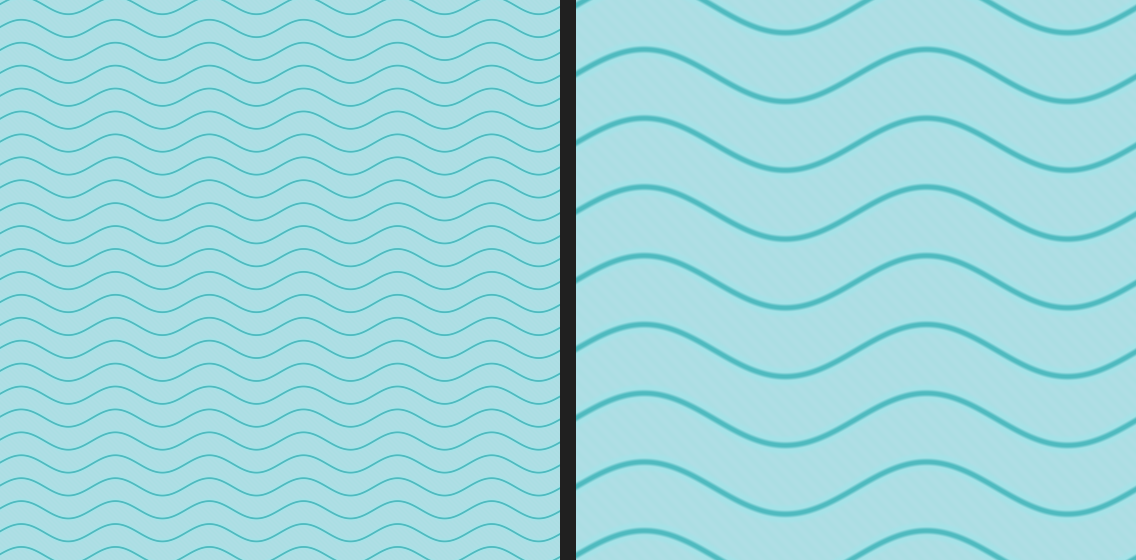
Left: the whole. Right: its middle third, enlarged.
Give the GLSL for this pattern, as a three.js fragment shader.

```glsl
varying vec2 vUv;

const float TAU = 6.2831853;

// Wave layout, in canvas units
const float WAVE_LENGTH = 0.168;
const float CREST_X = 0.038;
const float AMPLITUDE = 0.0155;
const float ROW_SPACING = 0.04093;
const float FIRST_ROW_Y = 0.0078;

// Stroke and fringe
const float HALF_WIDTH = 0.0016;
const float EDGE_SOFTNESS = 0.0011;
const float FRINGE_REACH = 0.0050;
const float FRINGE_SOFTNESS = 0.0015;

// Faint diagonal grain
const float GRAIN_FREQUENCY = 120.0;

const vec3 WATER = vec3(0.67, 0.87, 0.89);
const vec3 WATER_PALE = vec3(0.69, 0.87, 0.90);
const vec3 FRINGE = vec3(0.64, 0.89, 0.91);
const vec3 STROKE = vec3(0.31, 0.73, 0.75);

// Approximate distance to the nearest of the stacked sine curves
float waveDistance(vec2 p) {
  float k = TAU / WAVE_LENGTH;
  float phase = k * (p.x - CREST_X);
  float height = p.y - FIRST_ROW_Y - AMPLITUDE * cos(phase);
  float offset = (fract(height / ROW_SPACING + 0.5) - 0.5) * ROW_SPACING;
  float slope = AMPLITUDE * k * sin(phase);
  return abs(offset) / sqrt(1.0 + slope * slope);
}

float band(float dist, float reach, float softness) {
  return 1.0 - smoothstep(reach - softness, reach + softness, dist);
}

void main() {
  float dist = waveDistance(vUv);

  // Background with subtle hatching
  float grain = 0.5 + 0.5 * sin(TAU * GRAIN_FREQUENCY * (vUv.x + vUv.y));
  vec3 color = mix(WATER, WATER_PALE, grain * 0.8);

  // Pale fringe, then the line itself
  color = mix(color, FRINGE, 0.8 * band(dist, FRINGE_REACH, FRINGE_SOFTNESS));
  color = mix(color, STROKE, band(dist, HALF_WIDTH, EDGE_SOFTNESS));

  gl_FragColor = vec4(color, 1.0);
}
```
